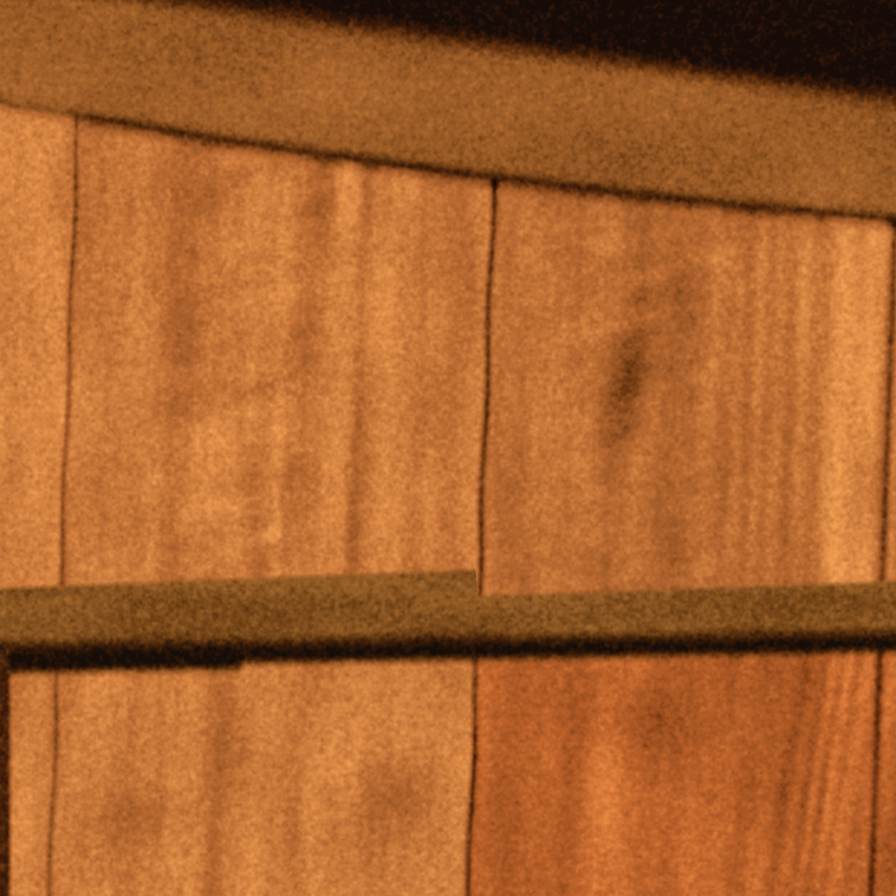
Give the GLSL for this texture, as a Shadertoy shader.

```glsl
// Warm timber panelling: leaning planks between a sloping top beam and a low rail.
// Every part sets one scalar tone (0 = black shadow, 5 = bright wood), built from
// soft bands, spots and cellular noise, and a colour ramp turns it into wood.

vec2 hash2(vec2 p) {
    vec3 q = fract(p.xyx * vec3(0.1031, 0.1030, 0.0973));
    q += dot(q, q.yzx + 33.33);
    return fract((q.xx + q.yz) * q.zy);
}

// Smooth cellular noise, about -1..1: signed blobs scattered one per cell
float cellNoise(vec2 p) {
    vec2 cell = floor(p);
    float sum = 0.0;
    for (int j = -1; j <= 1; j++)
    for (int i = -1; i <= 1; i++) {
        vec2 id = cell + vec2(i, j);
        vec2 d = p - id - 0.15 - 0.7 * hash2(id + 71.0);
        float fall = max(0.0, 1.0 - dot(d, d));
        sum += fall * fall * (2.0 * hash2(id + 19.0).x - 1.0);
    }
    return sum;
}

float band(float x, float centre, float width) {
    float d = (x - centre) / width;
    return exp(-d * d);
}

float spot(vec2 p, vec2 centre, vec2 radius) {
    vec2 d = (p - centre) / radius;
    return exp(-dot(d, d));
}

float above(float y, float edge, float blur) {
    return smoothstep(edge - blur, edge + blur, y);
}

vec3 woodRamp(float t) {
    vec3 c = mix(vec3(0.09, 0.045, 0.03), vec3(0.25, 0.11, 0.03), clamp(t, 0.0, 1.0));
    c = mix(c, vec3(0.43, 0.22, 0.07), clamp(t - 1.0, 0.0, 1.0));
    c = mix(c, vec3(0.60, 0.33, 0.14), clamp(t - 2.0, 0.0, 1.0));
    c = mix(c, vec3(0.72, 0.41, 0.19), clamp(t - 3.0, 0.0, 1.0));
    return c + vec3(0.12, 0.11, 0.07) * clamp(t - 4.0, 0.0, 1.8);
}

// Planks above the rail; s is x with the lean removed
float upperPlanks(vec2 p, float s) {
    vec2 q = vec2(s, p.y);
    float right = above(s, 0.544, 0.002);
    float tone = mix(4.4, 4.1, right) + 0.45 * (1.0 - above(s, 0.075, 0.002));
    // long streaks
    tone += 0.5 * band(s, 0.315, 0.012) + 0.6 * band(s, 0.375, 0.018);
    tone += 0.6 * band(s, 0.437, 0.022) - 0.8 * band(s, 0.402, 0.010);
    tone -= 0.3 * band(s, 0.47, 0.008) + 0.35 * band(s, 0.20, 0.022);
    tone += 0.9 * band(s, 0.955, 0.045) - 0.35 * band(s, 0.71, 0.06);
    tone += 0.25 * sin(s * 210.0 + 2.0 * sin(s * 37.0)) * above(s, 0.80, 0.04);
    // dark figure
    tone -= 1.1 * spot(q, vec2(0.343, 0.625), vec2(0.022, 0.06));
    tone -= 0.8 * spot(q, vec2(0.335, 0.46), vec2(0.025, 0.07));
    tone -= 0.6 * spot(q, vec2(0.345, 0.76), vec2(0.018, 0.04));
    tone -= 0.6 * spot(q, vec2(0.205, 0.63), vec2(0.025, 0.035));
    tone -= 0.8 * spot(q, vec2(0.695, 0.56), vec2(0.025, 0.06));
    tone -= 0.8 * spot(q, vec2(0.755, 0.68), vec2(0.018, 0.05));
    tone -= 0.6 * spot(q, vec2(0.635, 0.72), vec2(0.015, 0.07));
    // curly cross-grain, rising to the right
    float curl = band(s, 0.27, 0.10) + 0.8 * band(s, 0.71, 0.11);
    return tone + 0.5 * curl * cellNoise(vec2(s * 20.0, (p.y - 0.25 * s) * 48.0));
}

// Planks below the rail
float lowerPlanks(vec2 p, float s) {
    vec2 q = vec2(s, p.y);
    float right = above(s, 0.544, 0.002);
    float tone = mix(4.55, 3.75, right);
    tone += 0.4 * band(s, 0.30, 0.035) - 0.8 * band(s, 0.26, 0.016);
    tone -= 0.9 * spot(q, vec2(0.462, 0.11), vec2(0.035, 0.04));
    tone -= 0.6 * spot(q, vec2(0.18, 0.09), vec2(0.06, 0.03));
    tone += 0.7 * band(s, 0.685, 0.018) - 0.3 * band(s, 0.65, 0.012);
    tone -= 0.9 * spot(q, vec2(0.74, 0.19), vec2(0.04, 0.05));
    float slant = s - 0.12 * p.y;
    return tone + 0.35 * sin(slant * 230.0 + 3.0 * sin(slant * 41.0)) * above(s, 0.84, 0.05);
}

void mainImage(out vec4 fragColor, in vec2 fragCoord) {
    vec2 p = fragCoord / iResolution.xy;
    float s = p.x - 0.0365 * (p.y - 0.6);

    // Planks with fibres and broad mottling
    float tone = mix(lowerPlanks(p, s), upperPlanks(p, s), above(p.y, 0.30, 0.01));
    tone += 0.38 * cellNoise(vec2(s * 42.0 + 0.3 * sin(p.y * 17.0), p.y * 3.5));
    tone += 0.18 * cellNoise(vec2(s * 110.0, p.y * 12.0));
    tone += 0.3 * cellNoise(p * vec2(13.0, 10.0) + 7.0);

    // Seams
    float wobble = 0.0015 * sin(p.y * 31.0);
    float seams = 0.6 * band(s + wobble, 0.077, 0.0035) + band(s + wobble, 0.544, 0.004);
    seams += 0.9 * band(s, 0.994, 0.005);
    tone -= 2.6 * min(seams, 1.0);

    // Low rail, stepped at the middle seam, and the shadow it drops
    float railTop = mix(0.343 + 0.04 * p.x, 0.316 + 0.035 * p.x, above(p.x, 0.532, 0.002));
    float railBase = 0.283 + 0.014 * p.x;
    float shadowBase = 0.249 + 0.018 * p.x + 0.006 * above(p.x, 0.27, 0.005);
    float rail = 1.0 - above(p.y, railTop, 0.004);
    float railTone = 2.65 + 0.4 * cellNoise(p * vec2(9.0, 45.0));
    railTone = mix(0.1, railTone, smoothstep(railBase - 0.016, railBase + 0.009, p.y));
    rail *= above(p.y, shadowBase, 0.009);
    tone = mix(tone, railTone, rail);
    float post = (1.0 - above(p.x, 0.011, 0.004)) * (1.0 - above(p.y, 0.282, 0.008));
    tone = mix(tone, 1.2, post);

    // Sloping beam, its under-edge shadow, and the darkness over it
    float beamBase = 0.883 - 0.130 * p.x - 0.012 * sin(3.14 * p.x);
    float beam = above(p.y, beamBase, 0.004);
    float beamTone = 3.0 + 0.45 * cellNoise(p * vec2(8.0, 14.0) + 3.0);
    beamTone += 0.35 * spot(p, vec2(0.6, 0.87), vec2(0.25, 0.05));
    tone = mix(tone, beamTone, beam);
    tone -= (0.9 + 1.2 * above(p.x, 0.09, 0.02)) * band(p.y, beamBase, 0.009);
    float night = above(p.y, 1.025 - 0.136 * p.x, 0.020);
    tone = mix(tone, 0.0, night);

    // Film grain, then colour with an olive cast on the rail and beam
    float grain = 0.36 * cellNoise(p * 190.0) + 0.3 * cellNoise(p * 310.0 + 5.0);
    vec3 colour = woodRamp(tone + grain);
    float olive = max(rail, 0.5 * beam * (1.0 - night));
    colour *= mix(vec3(1.0), vec3(0.95, 1.07, 1.02), olive);
    float redder = above(s, 0.544, 0.002) * (1.0 - above(p.y, shadowBase, 0.005));
    colour *= mix(vec3(1.0), vec3(1.03, 0.94, 0.88), redder);
    fragColor = vec4(colour, 1.0);
}
```
